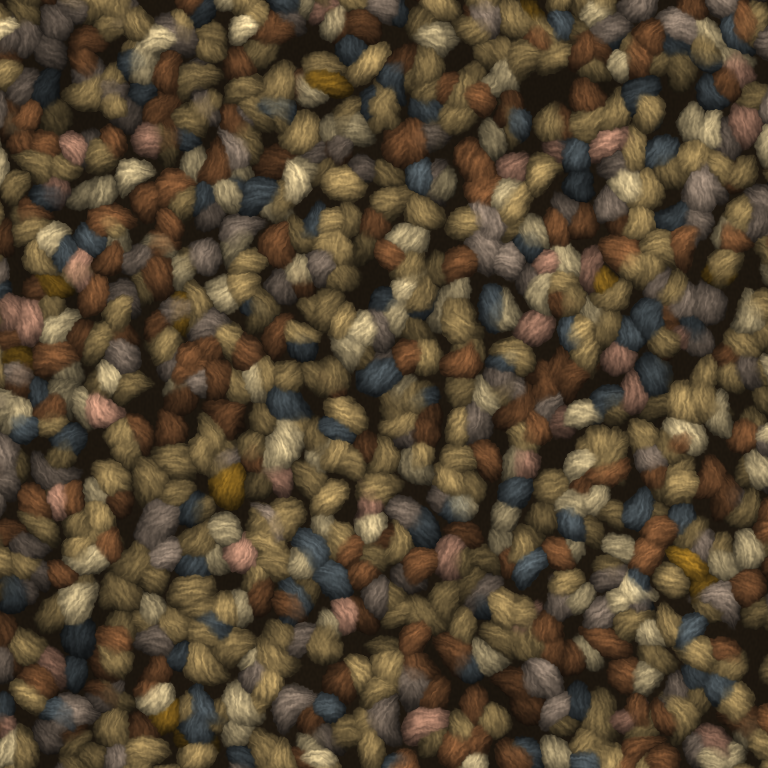
This texture is drawn by a Shadertoy shader. Its source:

```glsl
// Tweed carpet: a dense pile of curled, fibrous yarn tufts in mixed earthy tones.

const float CELLS = 17.0;          // grid cells per canvas height
const int TUFTS_PER_CELL = 3;
const vec2 HALF_WIDTH = vec2(0.29, 0.42);   // range, in cells
const vec2 HALF_LENGTH = vec2(0.40, 0.60);
const float BEND = 1.0;            // curl of a tuft along its length
const float ANGLE_SPREAD = 2.6;    // radians around the vertical
const float RANK_HEIGHT = 0.65;    // how far upper tufts cover lower ones
const float EDGE_HARDNESS = 11.0;
const float FUZZ = 0.055;
const float FIBRE_CONTRAST = 0.42;
const float TOP_LIGHT = 0.20;
const float EXPOSURE = 1.20;

const vec3 TAN = vec3(0.50, 0.42, 0.27);
const vec3 CREAM = vec3(0.66, 0.59, 0.44);
const vec3 BROWN = vec3(0.39, 0.26, 0.16);
const vec3 MAUVE_GREY = vec3(0.43, 0.375, 0.325);
const vec3 SLATE = vec3(0.24, 0.265, 0.275);
const vec3 OCHRE = vec3(0.50, 0.37, 0.12);
const vec3 ROSE = vec3(0.58, 0.43, 0.35);
const vec3 CREVICE = vec3(0.11, 0.085, 0.055);

vec3 hash3(vec2 p) {
    vec3 q = fract(p.xyx * vec3(0.1031, 0.1030, 0.0973));
    q += dot(q, q.yxz + 33.33);
    return fract((q.xxy + q.yzz) * q.zyx);
}

float gradientDot(vec2 corner, vec2 offset) {
    float a = 6.2832 * hash3(corner).x;
    return dot(vec2(cos(a), sin(a)), offset);
}

float gradientNoise(vec2 p) {
    vec2 i = floor(p), f = p - i;
    vec2 u = f * f * f * (f * (f * 6.0 - 15.0) + 10.0);
    vec2 e = vec2(1.0, 0.0);
    float low = mix(gradientDot(i, f), gradientDot(i + e, f - e), u.x);
    float high = mix(gradientDot(i + e.yx, f - e.yx),
                     gradientDot(i + 1.0, f - 1.0), u.x);
    return mix(low, high, u.y);
}

// Yarn colour by share of the pile
vec3 yarnColour(float pick) {
    if (pick < 0.41) return TAN;
    if (pick < 0.56) return CREAM;
    if (pick < 0.75) return BROWN;
    if (pick < 0.87) return MAUVE_GREY;
    if (pick < 0.96) return SLATE;
    return pick < 0.975 ? OCHRE : ROSE;
}

// Adds one tuft to the height-weighted colour sum
void addTuft(vec2 p, vec2 cell, float index, inout vec4 sum) {
    vec2 seed = cell + index * vec2(37.0, 71.0) + 120.0;
    vec3 place = hash3(seed);
    vec3 form = hash3(seed + 311.0);
    vec3 look = hash3(seed + 577.0);

    vec2 offset = p - cell - place.xy;
    float angle = (form.x - 0.5) * ANGLE_SPREAD;
    float c = cos(angle), s = sin(angle);
    vec2 q = vec2(c * offset.x + s * offset.y, c * offset.y - s * offset.x);
    q.x += BEND * (form.y * 2.0 - 1.0) * (q.y * q.y - 0.06);

    vec2 radius = vec2(mix(HALF_WIDTH.x, HALF_WIDTH.y, form.z),
                       mix(HALF_LENGTH.x, HALF_LENGTH.y, look.z));
    float d = length(q / radius);
    if (d > 1.35) return;
    float rank = place.z;
    float height = RANK_HEIGHT * rank + 1.0 - d * d * d * d;

    // Twisted strands running along the yarn
    float twist = form.y > 0.5 ? 5.0 : -5.0;
    vec2 strand = vec2(q.x * 13.0 + q.y * twist, q.y * 3.2);
    float fibre = gradientNoise(strand + seed * 5.3);

    float shade = mix(0.38, 1.0, clamp(1.0 - d * d, 0.0, 1.0));
    shade *= mix(0.58, 1.04, rank);
    shade *= 1.0 + TOP_LIGHT * clamp(offset.y / radius.x, -1.0, 1.0);
    shade *= 1.0 + FIBRE_CONTRAST * fibre;
    shade *= mix(0.84, 1.16, look.y);

    float weight = exp(EDGE_HARDNESS * height);
    sum += weight * vec4(yarnColour(look.x) * shade * EXPOSURE, 1.0);
}

void mainImage(out vec4 fragColor, in vec2 fragCoord) {
    vec2 p = fragCoord / iResolution.y * CELLS;

    // Fuzzy outlines
    vec2 wobble = vec2(gradientNoise(p * 5.0 + 40.0), gradientNoise(p * 5.0 + 90.0));
    wobble += 0.6 * vec2(gradientNoise(p * 13.0 + 15.0), gradientNoise(p * 13.0 + 65.0));
    vec2 fuzzy = p + FUZZ * wobble;

    // Tufts of the surrounding cells over the dark backing
    vec4 sum = vec4(CREVICE, 1.0) * exp(EDGE_HARDNESS * 0.15);
    vec2 home = floor(fuzzy);
    for (int y = -1; y <= 1; y++)
        for (int x = -1; x <= 1; x++)
            for (int k = 0; k < TUFTS_PER_CELL; k++)
                addTuft(fuzzy, home + vec2(x, y), float(k), sum);
    vec3 colour = sum.rgb / sum.a;

    // Fine lint and broad unevenness of the pile
    colour *= 1.0 + 0.14 * gradientNoise(p * vec2(17.0, 11.0) + 7.0);
    colour *= 1.0 + 0.20 * gradientNoise(p * 0.3 + 23.0);
    fragColor = vec4(clamp(colour, 0.0, 1.0), 1.0);
}
```
